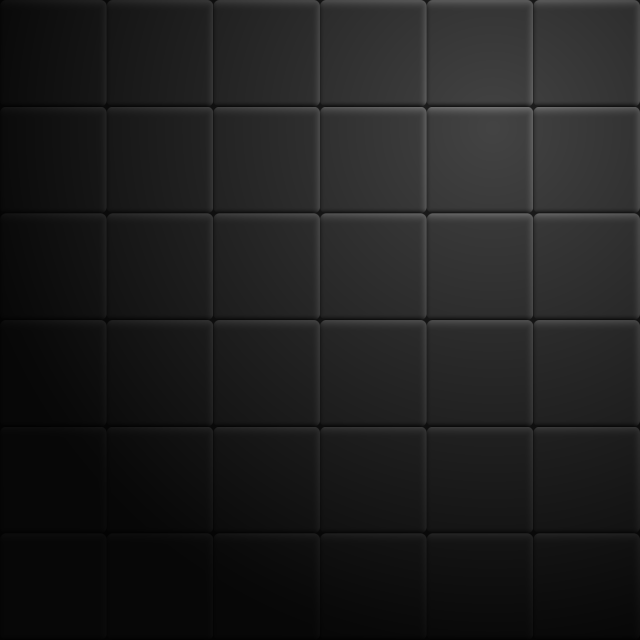
Give the GLSL for this pattern, as a three.js fragment shader.

```glsl
varying vec2 vUv;

// Distance to a rounded square, negative inside
float roundedSquare(vec2 p, float halfSize, float radius) {
  vec2 q = abs(p) - halfSize + radius;
  return length(max(q, 0.0)) + min(max(q.x, q.y), 0.0) - radius;
}

// Curved rim profile: one at the edge, easing to zero at the given width
vec2 rimProfile(vec2 edgeDistance, vec2 width) {
  vec2 t = clamp(1.0 - edgeDistance / width, 0.0, 1.0);
  return t * t;
}

// Soft spotlight fading linearly to a dim floor
float spotlight(vec2 uv, vec2 center, float peak, float falloff, float ambient) {
  float above = peak - falloff * distance(uv, center) - ambient;
  float blend = 0.008;
  return ambient + 0.5 * (above + sqrt(above * above + blend * blend));
}

void main() {
  const float TILES = 6.0;
  const float HALF_SIZE = 0.5;
  const float CORNER = 0.06;
  const float EDGE_SOFTNESS = 0.007;
  const vec2 LIT_WIDTH = vec2(0.085, 0.11);
  const vec2 LIT_STRENGTH = vec2(0.65, 0.85);
  const vec2 SHADED_WIDTH = vec2(0.05, 0.06);
  const vec2 SHADED_STRENGTH = vec2(0.3, 0.75);
  const float SEAM_SHADE = 0.45;

  vec2 p = fract(vUv * TILES) - 0.5;
  float light = spotlight(vUv, vec2(0.77, 0.80), 0.264, 0.29, 0.026);

  // Broad lit rim at the top and right, narrow shade at the bottom and left
  float lit = length(rimProfile(0.5 - p, LIT_WIDTH) * LIT_STRENGTH);
  float shaded = length(rimProfile(0.5 + p, SHADED_WIDTH) * SHADED_STRENGTH);
  float tileShade = max(1.0 + lit - shaded, 0.2);

  // Hairline seams, widening where four rounded corners meet
  float d = roundedSquare(p, HALF_SIZE, CORNER);
  float tileMask = 1.0 - smoothstep(-EDGE_SOFTNESS, EDGE_SOFTNESS, d);

  float shade = light * mix(SEAM_SHADE, tileShade, tileMask);
  gl_FragColor = vec4(vec3(shade), 1.0);
}
```
